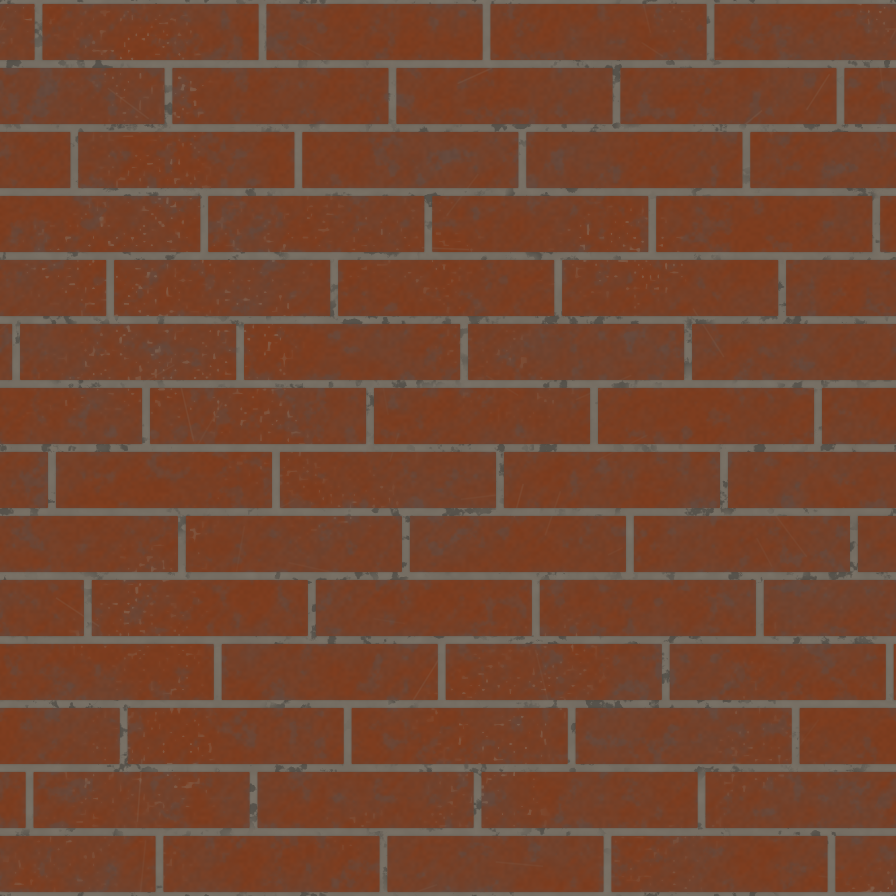
Reproduce this texture procedurally as a Shadertoy shader.

```glsl
// Worn red brick wall: 14 courses of 4 long bricks, each course shifted by a fixed step.
// Rounded-box distances cut the mortar joints; wrapping value noise adds grime, grain,
// chips and pits, and a loop scatters fine scratches over the wrapped canvas.

const vec2 BRICKS = vec2(4.0, 14.0);
const float JOINT = 0.0087;
const float CORNER = 0.0014;
const float COURSE_SHIFT = 0.58;
const float FIRST_SHIFT = 0.172;
const int SCRATCHES = 44;

const vec3 CLAY = vec3(0.487, 0.236, 0.120);
const vec3 GRIME = vec3(0.400, 0.285, 0.235);
const vec3 CHIP = vec3(0.520, 0.430, 0.360);
const vec3 MORTAR = vec3(0.463, 0.433, 0.390);
const vec3 PIT = vec3(0.300, 0.285, 0.260);

// Integer hash of a lattice point and a seed, 0 to 1
float hash(vec2 cell, float seed) {
    uvec3 v = uvec3(ivec3(vec3(cell, seed)));
    v = v * 1664525u + 1013904223u;
    for (int i = 0; i < 2; i++) {
        v.x += v.y * v.z;
        v.y += v.z * v.x;
        v.z += v.x * v.y;
        v ^= v >> 16u;
    }
    return float(v.x >> 8u) * exp2(-24.0);
}

// Value noise on a lattice of whole size, wrapping over the unit square
float noise(vec2 uv, vec2 size, float seed) {
    vec2 p = uv * size;
    vec2 i = floor(p);
    vec2 f = p - i;
    f = f * f * (3.0 - 2.0 * f);
    vec2 a = mod(i, size);
    vec2 b = mod(i + 1.0, size);
    return mix(mix(hash(a, seed), hash(vec2(b.x, a.y), seed), f.x),
               mix(hash(vec2(a.x, b.y), seed), hash(b, seed), f.x), f.y);
}

float fbm(vec2 uv, vec2 size, float seed) {
    float sum = 0.0;
    float weight = 0.5;
    for (int i = 0; i < 4; i++) {
        sum += weight * noise(uv, size, seed + float(i));
        size *= 2.0;
        weight *= 0.5;
    }
    return sum / 0.9375;
}

float roundedBox(vec2 p, vec2 halfSize, float radius) {
    vec2 q = abs(p) - halfSize + radius;
    return length(max(q, 0.0)) + min(max(q.x, q.y), 0.0) - radius;
}

// Faint straight scratches, measured by the shortest way around the canvas
float scratches(vec2 uv, float px) {
    float mark = 0.0;
    for (int i = 0; i < SCRATCHES; i++) {
        vec2 key = vec2(float(i), 7.0);
        vec2 centre = vec2(hash(key, 1.0), hash(key, 2.0));
        float angle = 6.2832 * hash(key, 3.0);
        float halfLength = mix(0.008, 0.035, hash(key, 4.0));
        vec2 dir = vec2(cos(angle), sin(angle));
        vec2 d = fract(uv - centre + 0.5) - 0.5;
        float along = clamp(dot(d, dir), -halfLength, halfLength);
        float line = 1.0 - smoothstep(0.0, 0.0006 + px, length(d - dir * along));
        mark = max(mark, line * mix(0.3, 1.0, hash(key, 5.0)));
    }
    return mark;
}

void mainImage(out vec4 fragColor, in vec2 fragCoord) {
    vec2 uv = fragCoord / iResolution.xy;
    float px = 1.0 / min(iResolution.x, iResolution.y);

    // Courses counted from the top, each shifted along
    vec2 grid = uv * BRICKS;
    float course = BRICKS.y - 1.0 - floor(grid.y);
    grid.x -= FIRST_SHIFT + COURSE_SHIFT * course;
    vec2 brickId = vec2(mod(floor(grid.x), BRICKS.x), course);
    vec2 pitch = 1.0 / BRICKS;
    float edge = roundedBox((fract(grid) - 0.5) * pitch, 0.5 * (pitch - JOINT), CORNER);
    float brickMask = 1.0 - smoothstep(-0.6 * px, 0.6 * px, edge);

    // Shared wear: diagonal axes with whole steps still wrap
    vec2 diagonal = vec2(uv.x + uv.y, uv.x - uv.y);
    float blotch = fbm(uv, vec2(18.0), 10.0);
    float grain = fbm(uv, vec2(64.0), 20.0);
    float streak = noise(diagonal, vec2(22.0, 130.0), 30.0);
    float speck = noise(uv, vec2(230.0), 40.0);
    float cluster = smoothstep(0.56, 0.78, fbm(uv, vec2(7.0), 50.0));

    // Brick face
    float grime = 0.27 + 0.75 * (blotch - 0.5) + 0.55 * (grain - 0.5) + 0.22 * (streak - 0.5);
    grime += 0.14 * (hash(brickId, 60.0) - 0.5);
    grime += 0.32 * smoothstep(0.60, 0.76, grain);
    grime += 0.16 * smoothstep(-0.006, 0.0, edge);
    vec3 brick = mix(CLAY, GRIME, clamp(grime, 0.0, 1.0));
    brick *= 1.0 + 0.05 * (speck - 0.5);
    float chips = smoothstep(0.80, 0.95, speck) * cluster;
    brick = mix(brick, CHIP, 0.55 * chips + 0.22 * scratches(uv, px));

    // Mortar with dark pits and a soft dirty rim
    float pits = smoothstep(0.57, 0.70, fbm(uv, vec2(100.0), 70.0)) * smoothstep(0.35, 0.62, blotch);
    vec3 mortar = MORTAR * (1.0 + 0.10 * (grain - 0.5));
    mortar = mix(mortar, PIT, 0.75 * pits);
    mortar *= 0.95 + 0.05 * smoothstep(0.0, 0.0025, edge);

    fragColor = vec4(mix(mortar, brick, brickMask), 1.0);
}
```
